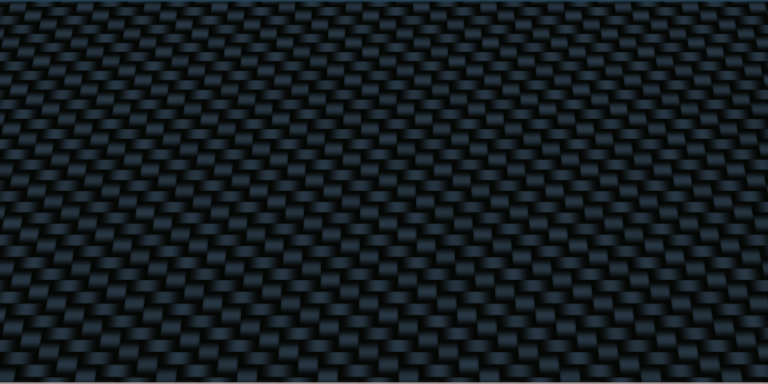
A Shadertoy shader for this texture:

```glsl
// Dark blue carbon fibre in a 2x2 twill weave, tilted slightly away from the viewer.

const vec3 GAP_COLOR   = vec3(0.018, 0.026, 0.018);
const vec3 FIBRE_COLOR = vec3(0.147, 0.204, 0.252);
const vec3 TOP_RIM     = vec3(0.14, 0.27, 0.35);
const vec3 BOTTOM_RIM  = vec3(0.72, 0.66, 0.66);

const vec2  CELLS_PER_UNIT = vec2(20.75, 36.0); // cells per canvas height at the centre
const vec2  WEAVE_OFFSET   = vec2(0.28, -0.10);
const float TILT           = 0.19;
const float RIM_WIDTH      = 0.0042;
const int   SAMPLES        = 4;

// Hash without sine, 0 to 1
float hash12(vec2 p) {
    vec3 q = fract(vec3(p.xyx) * 0.1031);
    q += dot(q, q.yzx + 33.33);
    return fract((q.x + q.y) * q.z);
}

// Canvas point, centred and in heights, to weave cells on the tilted plane
vec2 tiltedCells(vec2 p, float tilt) {
    return p / (1.0 - tilt * p.y) * CELLS_PER_UNIT + WEAVE_OFFSET;
}

// Brightness of one tow: along runs 0 to 1 over its length, across over its width
float towShade(float along, float across) {
    float fromEnd  = 1.0 - abs(2.0 * along - 1.0);
    float fromSide = 0.5 - abs(across - 0.5);
    return smoothstep(0.1, 0.95, fromEnd) * mix(0.65, 1.0, smoothstep(0.0, 0.14, fromSide));
}

// Each tow passes over two cells; the pattern shifts one cell per row
vec3 twill(vec2 q) {
    vec2 cell = floor(q);
    vec2 f = q - cell;
    float phase = mod(cell.x + cell.y, 4.0);
    bool isWarp = phase < 2.0;
    float stepInTow = isWarp ? phase : phase - 2.0;
    float along  = 0.5 * (stepInTow + (isWarp ? f.y : f.x));
    float across = isWarp ? f.x : f.y;
    vec2 towStart = cell - stepInTow * (isWarp ? vec2(0.0, 1.0) : vec2(1.0, 0.0));
    float variation = mix(0.95, 1.05, hash12(towStart + 100.0));
    return mix(GAP_COLOR, FIBRE_COLOR * variation, towShade(along, across));
}

// Thin strip next to an edge at distance d, softened by one pixel
float rim(float d, float width, float pixel) {
    return 1.0 - smoothstep(width - 0.5 * pixel, width + 0.5 * pixel, d);
}

void mainImage(out vec4 fragColor, in vec2 fragCoord) {
    // Average several points per pixel to smooth the weave
    vec3 color = vec3(0.0);
    for (int j = 0; j < SAMPLES; j++) {
        for (int i = 0; i < SAMPLES; i++) {
            vec2 jitter = (vec2(i, j) + 0.5) / float(SAMPLES) - 0.5;
            vec2 p = (fragCoord + jitter - 0.5 * iResolution.xy) / iResolution.y;
            color += twill(tiltedCells(p, TILT));
        }
    }
    color /= float(SAMPLES * SAMPLES);

    // Thin rims along the top and bottom
    float y = fragCoord.y / iResolution.y;
    float pixel = 1.0 / iResolution.y;
    color = mix(color, TOP_RIM, 0.9 * rim(1.0 - y, RIM_WIDTH, pixel));
    color = mix(color, BOTTOM_RIM, 0.9 * rim(y, RIM_WIDTH, pixel));

    fragColor = vec4(color, 1.0);
}
```
